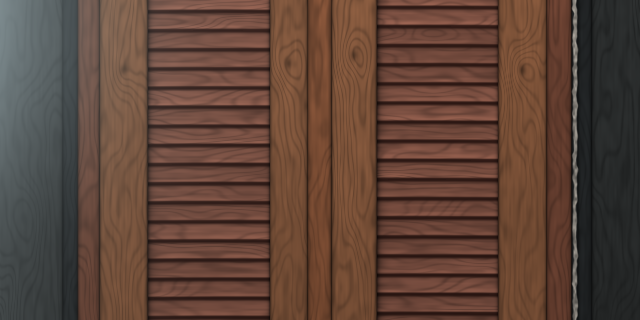
A Shadertoy shader for this texture:

```glsl
// Pair of louvred wooden shutters with grained stiles, set between dark boards.
#define SLATS 16.73        // slats per canvas height
#define LEFT_PHASE 0.61    // first slat gap, left panel
#define RIGHT_PHASE 0.39   // first slat gap, right panel
#define GRAIN 0.20         // strength of growth rings
#define PORES 0.20         // strength of fine fibres
#define KNOT_HEIGHT 0.76
#define SEAM_WIDTH 0.0045
#define HAZE 0.72          // glare from the upper left

const int BOARDS = 14;
const vec3 SLATE   = vec3(0.17, 0.18, 0.18);
const vec3 BLACK   = vec3(0.125, 0.135, 0.14);
const vec3 FRAME   = vec3(0.37, 0.225, 0.17);
const vec3 STILE   = vec3(0.45, 0.295, 0.20);
const vec3 STRIP   = vec3(0.45, 0.275, 0.18);
const vec3 LOUVRE  = vec3(0.43, 0.275, 0.225);
const vec3 GAP     = vec3(0.15, 0.075, 0.06);
const vec3 PLASTER = vec3(0.72, 0.69, 0.65);
const vec3 GLARE   = vec3(0.60, 0.67, 0.69);

// Left edge of each board, in canvas heights, and its colour
const float EDGE[BOARDS] = float[](0.0, 0.196, 0.243, 0.311, 0.461, 0.843, 0.961,
    1.036, 1.177, 1.557, 1.708, 1.786, 1.806, 1.849);
const vec3 TINT[BOARDS] = vec3[](SLATE, BLACK, FRAME, STILE, LOUVRE, STILE, STRIP,
    STILE, LOUVRE, STILE, FRAME, BLACK, BLACK, SLATE * 0.84);

float hash(vec2 p) {
    vec3 q = fract(vec3(p.xyx) * 0.1031);
    q += dot(q, q.yzx + 33.33);
    return fract((q.x + q.y) * q.z);
}

float noise(vec2 p) {
    vec2 i = floor(p), f = fract(p);
    f = f * f * (3.0 - 2.0 * f);
    return mix(mix(hash(i), hash(i + vec2(1, 0)), f.x),
               mix(hash(i + vec2(0, 1)), hash(i + vec2(1, 1)), f.x), f.y);
}

// Wood brightness factor; q.x runs across the fibres, q.y along them
float wood(vec2 q, float swirl) {
    float warp = noise(q * vec2(11.0, 3.5)) + 0.35 * noise(q * vec2(30.0, 9.0));
    float rings = q.x * 32.0 + warp * 5.5 + swirl;
    float vein = pow(0.5 + 0.5 * sin(6.2832 * rings), 3.0);
    float fibre = noise(q * vec2(170.0, 14.0)) * 0.6 + noise(q * vec2(90.0, 30.0)) * 0.4;
    float patches = noise(q * vec2(7.0, 2.5) + 40.0);
    return 1.06 - GRAIN * vein * (0.4 + 0.6 * patches)
         + PORES * (fibre - 0.5) + 0.12 * (patches - 0.5);
}

// Overlapping slats: shaded top, bright lower lip, dark gap
vec3 louvre(vec2 p, float phase, float px) {
    float row = (1.0 - p.y) * SLATS - phase + 0.06 * (noise(vec2(p.x * 3.0, phase)) - 0.5);
    float id = floor(row), t = fract(row);
    float tone = 0.93 + 0.14 * hash(vec2(id + 20.0, phase * 90.0));
    float grain = wood(vec2(p.y, p.x) + vec2(id * 0.37, id * 1.7 + phase * 9.0), 0.0);
    float lip = smoothstep(0.62, 0.82, t);
    float shade = mix(0.80, 1.0, smoothstep(0.04, 0.34, t)) + 0.13 * lip;
    float soft = px * SLATS;
    float gap = max(1.0 - smoothstep(0.02, 0.14 + soft, t),
                    smoothstep(0.90 - soft, 0.97, t));
    return mix(LOUVRE * tone * grain * shade, GAP, 0.92 * gap);
}

void mainImage(out vec4 fragColor, in vec2 fragCoord) {
    vec2 p = fragCoord / iResolution.xy * vec2(2.0, 1.0);
    float px = 1.0 / iResolution.y;

    // Board tint, index and seam shadow
    int board = 0;
    vec3 col = TINT[0];
    float seam = 0.0;
    for (int i = 1; i < BOARDS; i++) {
        float d = p.x - EDGE[i];
        col = mix(col, TINT[i], smoothstep(-px, px, d));
        seam = max(seam, exp(-abs(d) / SEAM_WIDTH));
        if (d > 0.0) board = i;
    }
    float id = float(board);
    bool isStile = TINT[board] == STILE;

    if (TINT[board] == LOUVRE) {
        col = louvre(p, board < 7 ? LEFT_PHASE : RIGHT_PHASE, px);
        // Stiles cast a shadow onto the ends of the slats
        col *= 1.0 - 0.45 * exp(-(p.x - EDGE[board]) / 0.012);
    } else {
        // Rings bend around one knot in each stile
        float middle = EDGE[board] + 0.5 * (EDGE[min(board + 1, BOARDS - 1)] - EDGE[board]);
        vec2 knot = vec2(middle, KNOT_HEIGHT + 0.3 * (hash(vec2(id, 7.0)) - 0.5));
        float d = length((p - knot) * vec2(1.0, 0.65));
        float near = isStile ? exp(-d * d * 500.0) : 0.0;
        col *= wood(p + vec2(id * 3.1, id * 5.7), 3.5 * near);
        col *= 1.0 - 0.35 * (isStile ? exp(-d * d * 9000.0) : 0.0);
    }
    col *= 1.0 - 0.6 * seam;

    // Ragged plaster line beside the right frame
    float wobble = 0.005 * (noise(vec2(p.y * 45.0, 3.0)) - 0.5);
    float width = 0.004 + 0.004 * noise(vec2(p.y * 70.0, 8.0));
    float crack = 1.0 - smoothstep(width - px, width + px, abs(p.x - 1.797 + wobble));
    float chips = 0.55 + 0.45 * noise(p * vec2(150.0, 90.0));
    col = mix(col, PLASTER * chips, crack * 0.9);

    // Daylight falls off downward; glare washes over the upper left
    col *= mix(0.94, 1.06, p.y);
    float glare = HAZE * exp(-p.x * 3.2) * mix(0.25, 1.0, smoothstep(0.0, 1.0, p.y));
    col = mix(col, GLARE, glare);
    fragColor = vec4(clamp(col, 0.0, 1.0), 1.0);
}
```
